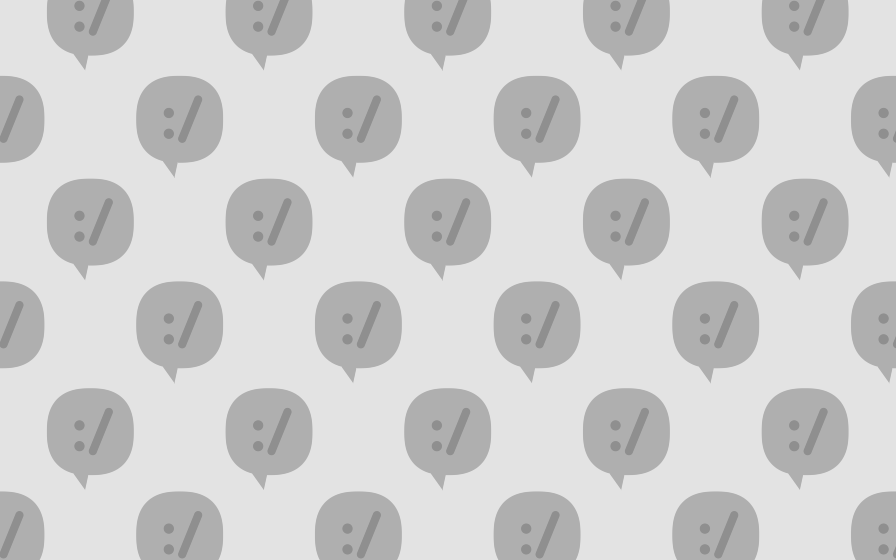
This pattern is drawn by a Shadertoy shader. Its source:

```glsl
// Staggered rows of grey rounded speech bubbles, each holding two dots and a slanted bar.

const vec3 BACKGROUND = vec3(0.89);
const vec3 BUBBLE_GREY = vec3(0.686);
const vec3 MARK_GREY = vec3(0.56);

// Layout, in canvas heights
const float BUBBLE_RADIUS = 0.0776;
const float COLUMN_PITCH = 0.3191;
const float ROW_PITCH = 0.1867;
const vec2 FIRST_CENTER = vec2(0.1613, 0.0217); // from the top left corner
const int ROWS = 6;
// Slight unevenness of the row spacing
const float ROW_SHIFT[ROWS] = float[](0.0, 0.0046, 0.0015, -0.0017, 0.0024, 0.0);

// Signed distance to the line a-b, positive on its right
float lineSide(vec2 p, vec2 a, vec2 b) {
    vec2 d = normalize(b - a);
    return dot(p - a, vec2(d.y, -d.x));
}

// Corners run counterclockwise
float triangle(vec2 p, vec2 a, vec2 b, vec2 c) {
    return max(lineSide(p, a, b), max(lineSide(p, b, c), lineSide(p, c, a)));
}

float squircle(vec2 p, float power) {
    vec2 q = pow(abs(p) + 1e-5, vec2(power));
    return pow(q.x + q.y, 1.0 / power) - 1.0;
}

float disc(vec2 p, vec2 center, float radius) {
    return length(p - center) - radius;
}

float capsule(vec2 p, vec2 a, vec2 b, float radius) {
    vec2 ab = b - a;
    float t = clamp(dot(p - a, ab) / dot(ab, ab), 0.0, 1.0);
    return length(p - a - ab * t) - radius;
}

// The shapes below are in bubble radii
float bubble(vec2 p) {
    float tail = triangle(p, vec2(-0.42, -0.92), vec2(-0.12, -1.34), vec2(-0.02, -0.88));
    return min(squircle(p, 2.5), tail);
}

float marks(vec2 p) {
    float dots = min(disc(p, vec2(-0.25, 0.145), 0.118),
                     disc(p, vec2(-0.25, -0.333), 0.118));
    return min(dots, capsule(p, vec2(0.425, 0.455), vec2(0.058, -0.448), 0.094));
}

// Position relative to the nearest bubble of a row; odd rows move half a column
vec2 toBubble(vec2 p, int row) {
    float x = p.x - FIRST_CENTER.x + 0.5 * COLUMN_PITCH * float(row % 2);
    x = (fract(x / COLUMN_PITCH + 0.5) - 0.5) * COLUMN_PITCH;
    float y = p.y - 1.0 + FIRST_CENTER.y + ROW_PITCH * float(row) + ROW_SHIFT[row];
    return vec2(x, y) / BUBBLE_RADIUS;
}

float coverage(float dist, float pixel) {
    return 1.0 - smoothstep(-0.6 * pixel, 0.6 * pixel, dist);
}

void mainImage(out vec4 fragColor, in vec2 fragCoord) {
    vec2 p = fragCoord / iResolution.y;
    float pixel = 1.0 / (iResolution.y * BUBBLE_RADIUS);

    // Nearest bubble and mark over all rows
    float bubbleDist = 1e3;
    float markDist = 1e3;
    for (int row = 0; row < ROWS; row++) {
        vec2 q = toBubble(p, row);
        bubbleDist = min(bubbleDist, bubble(q));
        markDist = min(markDist, marks(q));
    }

    vec3 color = mix(BACKGROUND, BUBBLE_GREY, coverage(bubbleDist, pixel));
    color = mix(color, MARK_GREY, coverage(markDist, pixel));
    fragColor = vec4(color, 1.0);
}
```
